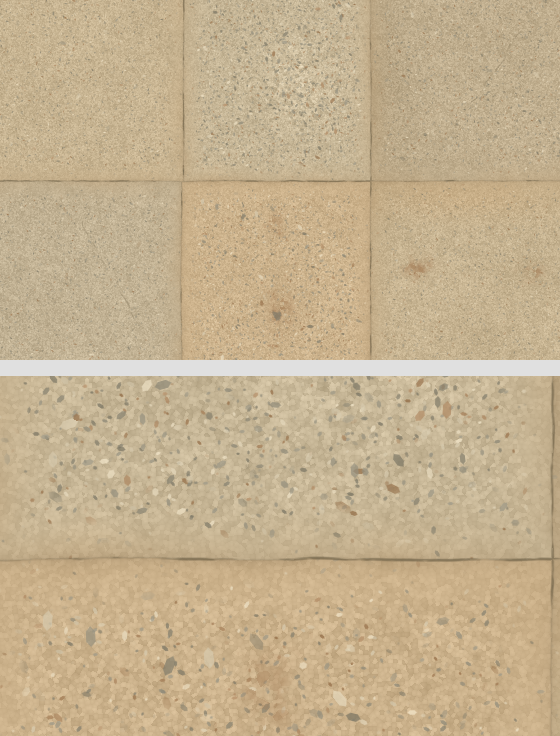
Top: the whole. Bottom: its middle third, enlarged.
Reproduce this texture procedurally as a Shadertoy shader.

```glsl
const vec2 CANVAS = vec2(1.55, 1.0);
const vec2 PITCH = vec2(0.518, 0.497);
const vec3 GREY_STONE = vec3(0.55, 0.53, 0.46);
const vec3 PALE_STONE = vec3(0.88, 0.83, 0.72);
const vec3 RUST = vec3(0.64, 0.49, 0.34);
const vec3 SAND = vec3(0.785, 0.675, 0.515);
const vec3 JOINT = vec3(0.42, 0.37, 0.27);

// Slab order: lower row left to right, then upper row
const vec3 SLAB[6] = vec3[6](
    vec3(0.755, 0.693, 0.575), vec3(0.800, 0.700, 0.550), vec3(0.775, 0.700, 0.565),
    vec3(0.780, 0.705, 0.570), vec3(0.775, 0.712, 0.588), vec3(0.755, 0.685, 0.560));
const float STONES[6] = float[6](0.16, 0.46, 0.12, 0.18, 0.62, 0.28);

vec2 hash2(vec2 p) {
    vec3 q = fract(p.xyx * vec3(0.1031, 0.1030, 0.0973));
    q += dot(q, q.yzx + 33.33);
    return fract((q.xx + q.yz) * q.zy);
}

mat2 turn(float a) {
    return mat2(cos(a), sin(a), -sin(a), cos(a));
}

// Layered sines, roughly -1 to 1
float waves(vec2 p) {
    float sum = 0.0, amp = 0.6;
    for (int i = 0; i < 5; i++) {
        p = turn(0.65) * p * 1.8 + 1.7;
        sum += amp * sin(p.x + 1.4 * sin(p.y * 0.8)) * cos(p.y + sin(p.x * 0.7));
        amp *= 0.65;
    }
    return sum;
}

// Cellular noise: nearest distance and the random tone of that cell
vec2 cellular(vec2 p) {
    vec2 best = vec2(9.0, 0.0);
    for (int k = 0; k < 9; k++) {
        vec2 cell = floor(p) + vec2(k % 3, k / 3) - 1.0;
        float d = length(cell + hash2(cell) - p);
        if (d < best.x) best = vec2(d, hash2(cell + 53.0).x);
    }
    return best;
}

// Angular stone chips: colour and coverage
vec4 chips(vec2 p, float size, float density, float blur) {
    vec2 g = p / size;
    vec4 result = vec4(GREY_STONE, 0.0);
    for (int k = 0; k < 9; k++) {
        vec2 cell = floor(g) + vec2(k % 3, k / 3) - 1.0;
        vec2 form = hash2(cell + 37.0), kind = hash2(cell + 71.0);
        vec2 d = abs(turn(6.283 * form.x) * (g - cell - hash2(cell)));
        d.y *= 1.3 + form.y;
        float edge = max(d.x + 0.5 * d.y, d.y) - mix(0.14, 0.38, form.y * form.y);
        float cover = smoothstep(blur, -blur, edge / 1.2) * smoothstep(0.0, 0.3, density - kind.x);
        vec3 stone = kind.y < 0.58 ? GREY_STONE : kind.y < 0.83 ? PALE_STONE : RUST;
        stone += 0.16 * (form.x - 0.5);
        if (cover > result.a) result = vec4(stone, cover);
    }
    return result;
}

float segment(vec2 p, vec2 a, vec2 b) {
    vec2 d = b - a;
    return length(p - a - d * clamp(dot(p - a, d) / dot(d, d), 0.0, 1.0));
}

float spot(vec2 p, vec2 centre, vec2 radius) {
    vec2 d = (p - centre) / radius;
    return exp(-dot(d, d));
}

float line(float d, float halfWidth, float px) {
    return smoothstep(halfWidth + px, max(halfWidth - px, 0.0), d);
}

void mainImage(out vec4 fragColor, in vec2 fragCoord) {
    vec2 p = fragCoord / iResolution.xy * CANVAS;
    float px = 1.0 / iResolution.y;

    // Slab layout with slightly wandering joints
    vec2 wander = 0.002 * vec2(waves(p.yx * vec2(8.0, 2.0)), waves(p * vec2(8.0, 2.0) + 9.0));
    vec2 grid = (p + wander + vec2(0.010 + 0.006 * step(p.y, 0.497) * step(p.x, 0.8), 0.0)) / PITCH;
    vec2 id = clamp(floor(grid), vec2(0.0), vec2(2.0, 1.0));
    int slab = int(id.x + 3.0 * id.y);
    vec2 gap = abs(grid - clamp(round(grid), vec2(1.0), vec2(2.0, 1.0))) * PITCH;
    float rim = min(gap.x, gap.y);
    vec2 q = p + id * 7.31;

    // Base tone, cloudy mottling and sandy rims
    float cloud = waves(q * 5.0), fine = waves(q * 32.0);
    vec3 col = SLAB[slab] + 0.014 * cloud + 0.018 * fine;
    float warmth = exp(-rim / 0.03) * (0.45 + 0.3 * cloud);
    warmth += spot(p, vec2(1.30, 0.45), vec2(0.28, 0.06)) * step(id.y, 0.5) * 0.6;
    col = mix(col, SAND, clamp(warmth, 0.0, 0.7));
    col -= 0.04 * spot(p, vec2(1.06, 0.75), vec2(0.10, 0.3)) * step(1.5, id.x);

    // Sand grain, smoother beside the joints
    vec2 grain = cellular(q * 240.0), grit = cellular(q * 95.0);
    float rough = spot(p, vec2(0.83, 0.75), vec2(0.12, 0.13));
    float worn = 0.5 + 0.5 * smoothstep(0.0, 0.07, rim);
    col += worn * ((0.45 - grain.x) * 0.05 + (grain.y - 0.5) * 0.085);
    col += (grit.y - 0.5) * (0.015 + 0.10 * rough) + 0.025 * rough;

    // Embedded stones and specks, sparse beside the joints
    float density = STONES[slab] * smoothstep(0.0, 0.08, rim) * (0.9 + 0.5 * cloud) + 0.3 * rough;
    vec4 large = chips(q, 0.027, density, px / 0.027);
    vec4 small = chips(q + 3.7, 0.015, density + 0.1, px / 0.015);
    vec4 speck = chips(q + 8.3, 0.010, 0.4 * worn + 0.3 * density, px / 0.010);
    col = mix(col, speck.rgb, speck.a * 0.75);
    col = mix(col, small.rgb, small.a * 0.7);
    col = mix(col, large.rgb, large.a * 0.7);

    // Rust stains with broken edges
    vec2 torn = p + 0.012 * vec2(waves(p * 24.0), waves(p * 24.0 + 5.0));
    float stain = spot(torn, vec2(0.766, 0.375), vec2(0.020, 0.040));
    stain += spot(torn, vec2(0.776, 0.135), vec2(0.035, 0.055));
    stain += spot(torn, vec2(1.16, 0.258), vec2(0.036, 0.026));
    stain += spot(torn, vec2(1.466, 0.244), vec2(0.030, 0.024));
    float stainMask = stain * (0.35 + 0.4 * fine + 0.7 * (grit.y - 0.5));
    col = mix(col, RUST, clamp(stainMask, 0.0, 0.75));
    float core = smoothstep(0.45, 0.8, spot(torn, vec2(0.77, 0.127), vec2(0.018, 0.014)));
    col = mix(col, GREY_STONE * 0.9, 0.7 * core);

    // Hairline cracks
    vec2 bent = p + 0.008 * vec2(waves(p * 14.0), waves(p * 14.0 + 4.0));
    float crack = min(segment(bent, vec2(0.22, 0.395), vec2(0.403, 0.06)),
                      segment(bent, vec2(1.442, 0.91), vec2(1.24, 0.617)));
    col = mix(col, JOINT, 0.28 * line(crack, 0.0008, px) * smoothstep(-0.4, 0.4, fine));

    // Broken joints: faint shade, darker only in short stretches
    float breaks = waves(p * 16.0 + 2.0) + 0.4 * fine;
    float middle = spot(p, vec2(0.87, 0.5), vec2(0.18, 0.05));
    float depth = 0.16 + 0.5 * smoothstep(-0.1, 0.7, breaks + 0.5 * middle);
    col *= 1.0 - (0.05 + 0.04 * cloud) * exp(-rim / 0.007);
    col = mix(col, JOINT, depth * line(rim, 0.0007 + 0.0008 * depth, px));
    fragColor = vec4(clamp(col, 0.0, 1.0), 1.0);
}
```
